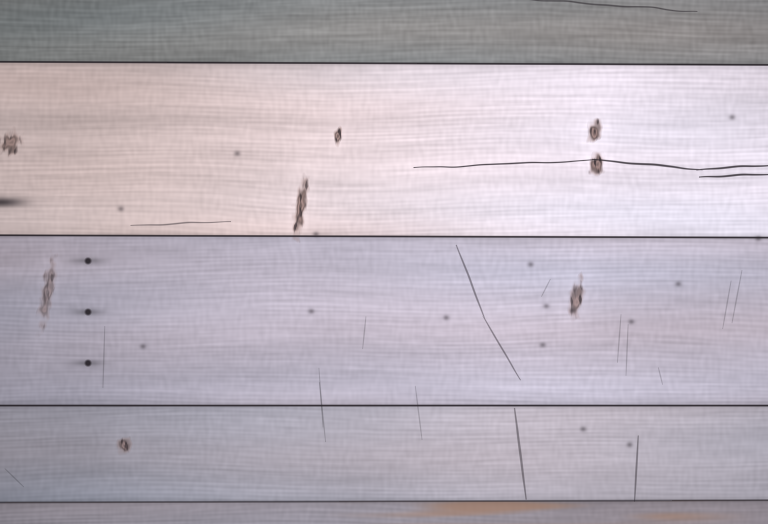
A WebGL 1 fragment shader for this texture:

```glsl
precision highp float;
// Weathered horizontal planks: three full-width boards between two cropped ones.
// Each board has its own tint and stretched gradient-noise grain; knots, nail
// holes, cracks and scratches lie on top, then dark seams and a vignette.
uniform vec2 u_resolution;

#define SEAM_WIDTH 0.0016
#define GRAIN_FREQ 118.0
#define GRAIN_DEPTH 0.020
#define FIBRE_DEPTH 0.075
#define STREAK_DEPTH 0.085
#define CLOUD_DEPTH 0.09
#define PIT_COUNT 16
#define SCRATCH_COUNT 12
#define VIGNETTE 0.10
#define DARK vec3(0.17, 0.15, 0.17)
#define KNOT_BROWN vec3(0.50, 0.40, 0.38)
#define TAN vec3(0.70, 0.55, 0.47)

vec2 hash2(vec2 p) {
  vec3 q = fract(p.xyx * vec3(0.1031, 0.1030, 0.0973));
  q += dot(q, q.yzx + 33.33);
  return fract((q.xx + q.yz) * q.zy);
}

float corner(vec2 cell, vec2 offset) {
  return dot(hash2(cell) * 2.0 - 1.0, offset);
}

// Gradient noise, roughly -0.7 to 0.7
float noise(vec2 p) {
  vec2 i = floor(p), f = fract(p), e = vec2(1, 0);
  vec2 u = f * f * f * (f * (f * 6.0 - 15.0) + 10.0);
  return mix(mix(corner(i, f), corner(i + e, f - e), u.x),
             mix(corner(i + e.yx, f - e.yx), corner(i + 1.0, f - 1.0), u.x), u.y);
}

// Coverage of a line, 1 within the given half width
float cover(float d, float width) {
  float aa = 0.8 / u_resolution.y;
  return 1.0 - smoothstep(width - aa, width + aa, d);
}

// Tapered line between the points ends.xy and ends.zw
float stroke(vec2 p, vec4 ends, float width) {
  vec2 run = ends.zw - ends.xy, d = p - ends.xy;
  float h = clamp(dot(d, run) / dot(run, run), 0.0, 1.0);
  return cover(length(d - run * h), width * (0.5 + 2.0 * h * (1.0 - h)));
}

// Ragged ringed knot with pale halo and dark fissures; box is center, size
void knot(inout vec3 color, vec2 p, vec4 box, float depth) {
  vec2 q = p - box.xy;
  q.x += 0.15 * q.y;
  float r = length(q / box.zw) + 0.7 * noise(p * vec2(95, 60));
  color *= 1.0 + 0.05 * exp(-0.25 * r * r);
  float body = depth * (1.0 - smoothstep(0.35, 1.2, r));
  color = mix(color, KNOT_BROWN * (0.95 + 0.2 * sin(r * 9.0)), body);
  float fissure = smoothstep(0.0, 0.35, noise(p * vec2(170, 50) + 9.0));
  color = mix(color, DARK, 0.8 * body * fissure);
}

vec3 boardTint(float board, float x) {
  float fade = smoothstep(0.0, 0.7, x);
  if (board < 0.5) return mix(vec3(0.56, 0.57, 0.57), vec3(0.59, 0.59, 0.60), x);
  if (board < 1.5) return mix(vec3(0.86, 0.78, 0.77), vec3(0.96, 0.92, 0.97), smoothstep(0.1, 0.85, x));
  if (board < 2.5) return mix(vec3(0.70, 0.675, 0.73), vec3(0.78, 0.75, 0.81), fade);
  if (board < 3.5) return mix(vec3(0.66, 0.65, 0.70), vec3(0.76, 0.74, 0.79), fade);
  return vec3(0.66, 0.63, 0.67);
}

void main() {
  // Height is one unit, y runs downward from the top edge
  vec2 uv = gl_FragCoord.xy / u_resolution;
  vec2 p = vec2(gl_FragCoord.x / u_resolution.y, 1.0 - uv.y);
  vec4 gaps = p.y - vec4(0.118, 0.449, 0.774, 0.959) - p.x * vec4(0.004, 0.003, 0, -0.003);
  float board = dot(step(0.0, gaps), vec4(1));
  vec3 color = boardTint(board, uv.x);

  // Grain: growth lines, fibres, broad streaks, clouds and faint saw marks
  vec2 g = p + board * vec2(7.3, 3.1);
  float y = g.y + 0.03 * noise(g * vec2(1.6, 5));
  float lines = sin(6.2832 * GRAIN_FREQ * y + 5.0 * noise(g * vec2(2, 22)));
  float fibres = noise(vec2(g.x * 6.0, y * 150.0)) + 0.5 * noise(vec2(g.x * 24.0, y * 190.0));
  float streaks = noise(vec2(g.x * 1.3, y * 26.0));
  float clouds = noise(g * vec2(2.2, 7));
  float saw = noise(g * vec2(125, 45));
  float rough = board < 0.5 ? 1.7 : 1.0;
  color *= 1.0 + GRAIN_DEPTH * lines * (0.6 + clouds) + STREAK_DEPTH * streaks
         + CLOUD_DEPTH * clouds + rough * (FIBRE_DEPTH * fibres + 0.05 * saw);
  color += vec3(0.035, 0, -0.02) * noise(g * vec2(1.2, 9) + 4.0);

  // Tan heartwood in the bottom board, dark stain at the left edge
  float heart = smoothstep(-0.15, 0.3, noise(p * vec2(3, 45))) * step(3.5, board);
  heart *= smoothstep(0.6, 0.85, p.x) * (1.0 - smoothstep(1.25, 1.46, p.x));
  color = mix(color, TAN, 0.75 * heart);
  vec2 stain = (p - vec2(0, 0.386)) * vec2(22, 118);
  color = mix(color, DARK, 0.75 * exp(-dot(stain, stain)));

  // Large knots
  knot(color, p, vec4(0.645, 0.260, 0.008, 0.018), 0.8);
  knot(color, p, vec4(1.135, 0.250, 0.014, 0.024), 0.85);
  knot(color, p, vec4(1.139, 0.315, 0.015, 0.022), 0.85);
  knot(color, p, vec4(0.573, 0.395, 0.012, 0.060), 0.8);
  knot(color, p, vec4(0.019, 0.273, 0.024, 0.022), 0.7);
  knot(color, p, vec4(1.100, 0.570, 0.014, 0.038), 0.7);
  knot(color, p, vec4(0.090, 0.560, 0.013, 0.070), 0.5);
  knot(color, p, vec4(0.237, 0.851, 0.015, 0.016), 0.7);

  // Small pits and faint near-vertical scratches
  for (int i = 0; i < PIT_COUNT; i++) {
    vec2 h = hash2(vec2(float(i) + 3.0, 17));
    vec2 d = (p - vec2(h.x * 1.463, 0.2 + 0.65 * h.y)) * vec2(170, 200);
    color = mix(color, DARK, 0.4 * exp(-dot(d, d)));
  }
  for (int i = 0; i < SCRATCH_COUNT; i++) {
    vec2 h = hash2(vec2(float(i) + 5.0, 41));
    vec2 a = vec2(h.x * 1.463, 0.48 + 0.42 * h.y);
    vec2 run = vec2(0.06 * h.y - 0.024, 0.03 + 0.09 * fract(h.x * 7.0));
    color *= 1.0 - 0.18 * stroke(p, vec4(a, a + run), 0.0012);
  }

  // Three nail holes with smeared rust
  for (int i = 0; i < 3; i++) {
    vec2 d = p - vec2(0.168, 0.498 + 0.0975 * float(i));
    color *= 1.0 - 0.25 * exp(-dot(d, d * vec2(1200, 30000)));
    color = mix(color, DARK, 0.9 - 0.9 * smoothstep(0.003, 0.0085, length(d)));
  }

  // Long cracks along the grain, then the deep scratches
  vec2 w = p + vec2(0, 0.004 * noise(p * 18.0));
  float crack = stroke(w, vec4(0.79, 0.321, 1.145, 0.305), 0.0013);
  crack = max(crack, stroke(w, vec4(1.13, 0.305, 1.34, 0.324), 0.0018));
  crack = max(crack, stroke(w, vec4(1.33, 0.324, 1.48, 0.314), 0.0018));
  crack = max(crack, stroke(w, vec4(1.335, 0.338, 1.48, 0.332), 0.0018));
  crack = max(crack, 0.6 * stroke(w, vec4(0.25, 0.431, 0.44, 0.423), 0.0013));
  crack = max(crack, 0.7 * stroke(w, vec4(0.98, -0.004, 1.33, 0.022), 0.0015));
  float scratch = stroke(w, vec4(0.871, 0.467, 0.925, 0.608), 0.0018);
  scratch = max(scratch, stroke(w, vec4(0.922, 0.603, 0.993, 0.725), 0.0015));
  scratch = max(scratch, stroke(w, vec4(0.982, 0.78, 1.004, 0.952), 0.0022));
  scratch = max(scratch, stroke(w, vec4(1.218, 0.832, 1.211, 0.956), 0.0018));
  color = mix(color, DARK, max(0.8 * crack, 0.45 * scratch));

  // Seams with a soft shadow, and darker corners
  vec4 d = abs(gaps);
  float gap = min(min(d.x, d.y), min(d.z, d.w));
  color *= 1.0 - 0.14 * exp(-gap * 160.0);
  color = mix(color, DARK, cover(gap, SEAM_WIDTH) * (p.y > 0.9 ? 0.6 : 0.9));
  vec2 off = uv * 2.0 - vec2(1.16, 1.04);
  color *= 1.02 - VIGNETTE * dot(off, off);
  gl_FragColor = vec4(clamp(color, 0.0, 1.0), 1);
}
```
